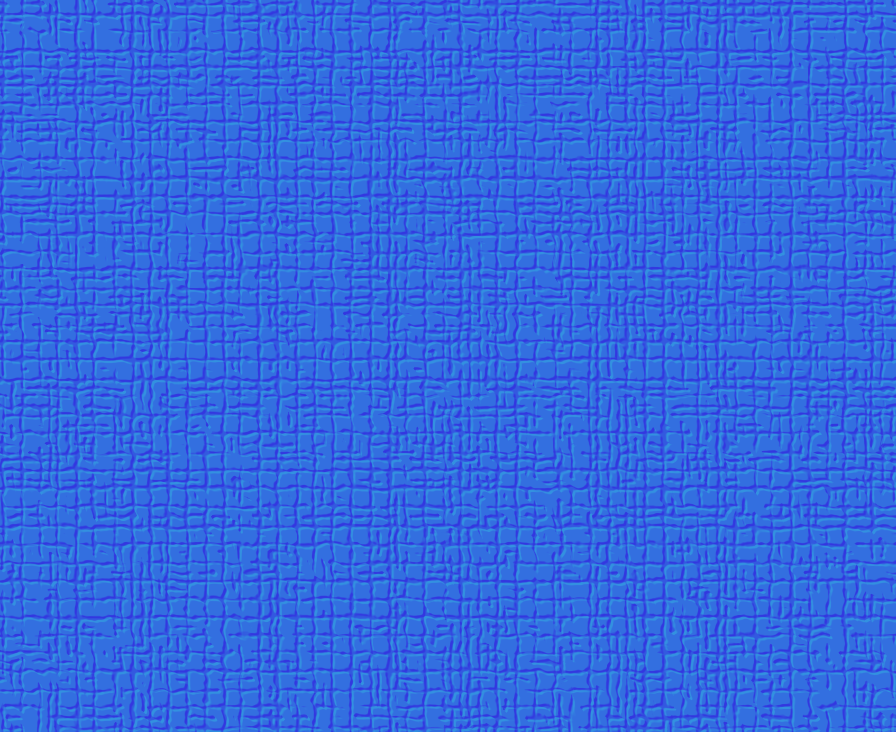
Reproduce this texture map procedurally as a Shadertoy shader.

```glsl
// Blue embossed weave: small rounded tiles parted by straight, broken grooves.
// Two sets of irregular lines give a ragged distance field that is cut into a
// flat plateau; it is lit from the upper left by comparing nearby heights.

const float ROWS = 80.0;          // fine line pitches per canvas height
const vec2 SHADE_STEP = vec2(0.12, -0.12);
const vec2 RED_BLUE = vec2(0.20, 0.88);
const float FLAT_GREEN = 0.435;

float hash(vec2 p) {
    vec3 q = fract(p.xyx * 0.1031);
    q += dot(q, q.yzx + 33.33);
    return fract((q.x + q.y) * q.z);
}

float valueNoise(vec2 p) {
    vec2 cell = floor(p);
    vec2 f = fract(p);
    f = f * f * (3.0 - 2.0 * f);
    float low = mix(hash(cell), hash(cell + vec2(1, 0)), f.x);
    float high = mix(hash(cell + vec2(0, 1)), hash(cell + vec2(1, 1)), f.x);
    return mix(low, high, f.y);
}

float smoothMin(float a, float b, float radius) {
    float h = max(radius - abs(a - b), 0.0) / radius;
    return min(a, b) - 0.25 * radius * h * h;
}

// Distance to one set of parallel grooves; every second line is a major one.
float lineDistance(float across, float along, float seed) {
    float nearest = 1.0;
    float base = floor(across);
    for (int k = -1; k <= 1; k++) {
        float line = base + float(k);
        float character = hash(vec2(line, seed));
        float jitter = hash(vec2(line, seed + 17.0)) - 0.5;
        float isMajor = 1.0 - mod(line, 2.0);
        float center = line + 0.5 + 0.36 * jitter;

        // Lines break off and start again along their run.
        float run = valueNoise(vec2(along * 0.7, line * 7.0 + seed)) - 0.5;
        float presence = mix(0.62 * character, 0.58 + 0.37 * character, isMajor);
        float strength = smoothstep(0.30, 0.52, presence + 0.8 * run);

        float halfWidth = mix(-0.3, 0.10 + 0.07 * character, strength);
        nearest = min(nearest, abs(across - center) - halfWidth);
    }
    return nearest;
}

// Depth of both line sets, with rounded crossings and ragged rims.
float weaveDepth(vec2 p, float soft) {
    vec2 bend = vec2(valueNoise(p * 0.9 + 31.0), valueNoise(p * 0.9 + 87.0)) - 0.5;
    vec2 q = p + 0.42 * bend;
    float upright = lineDistance(q.x, q.y, 5.0);
    float level = lineDistance(q.y, q.x, 53.0);
    float ragged = valueNoise(p * 2.1 + 143.0) - 0.5;
    float gap = smoothMin(upright, level, 0.22) + 0.26 * ragged;
    return 1.0 - smoothstep(-soft, soft, gap);
}

void mainImage(out vec4 fragColor, in vec2 fragCoord) {
    float pixel = ROWS / iResolution.y;
    vec2 p = fragCoord * pixel;
    float soft = max(0.11, 0.55 * pixel);

    // Relief: rising towards the lower right means facing the light.
    float before = weaveDepth(p - SHADE_STEP, soft);
    float after = weaveDepth(p + SHADE_STEP, soft);
    float slope = before - after;
    float floorShade = 0.5 * (before + after);

    float green = FLAT_GREEN + 0.175 * slope - 0.085 * floorShade;
    green = clamp(green, 0.20, 0.57);
    fragColor = vec4(RED_BLUE.x, green, RED_BLUE.y, 1.0);
}
```
